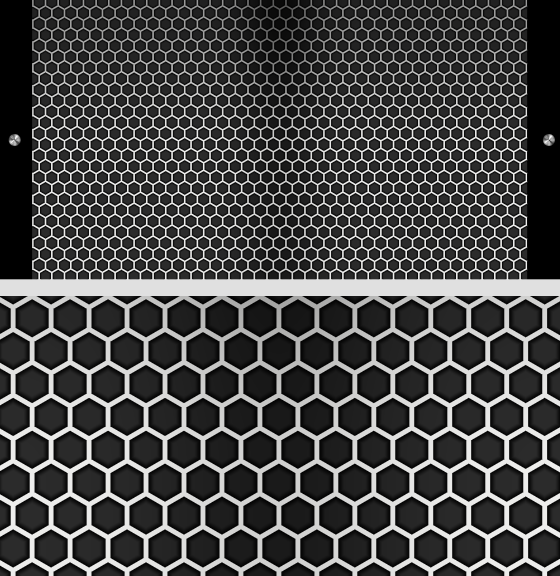
Top: the whole. Bottom: its middle third, enlarged.
This pattern is drawn by a Shadertoy shader. Its source:

```glsl
// Pale hexagonal mesh over a dark panel, with black side margins and two brushed metal screws.
#define PITCH 0.0452
#define WIRE_HALF 0.0029
#define MESH_CENTER vec2(-0.0013, 0.5227)
#define PANEL_HALF 0.884
#define SCREW_CENTER vec2(0.0065, 0.5)
#define SCREW_OFFSET 0.954
#define SCREW_RADIUS 0.0215
#define WIRE_COLOR vec3(0.93, 0.93, 0.925)
#define CELL_COLOR vec3(0.168)
#define SHADE_COLOR vec3(0.025)

// Distance from the nearest edge of a pointy-topped hexagonal grid
float hexEdge(vec2 p) {
    vec2 cell = PITCH * vec2(1.0, sqrt(3.0));
    vec2 a = p - cell * round(p / cell);
    vec2 b = p - cell * (floor(p / cell) + 0.5);
    vec2 q = abs(dot(a, a) < dot(b, b) ? a : b);
    return 0.5 * PITCH - max(q.x, dot(q, vec2(0.5, 0.5 * sqrt(3.0))));
}

// Coverage of a shape from its signed distance, negative inside
float cover(float d, float pixel) {
    return clamp(0.5 - d / pixel, 0.0, 1.0);
}

// Turned metal: angular glints, fine grooves and a dark rim
vec3 screwMetal(vec2 p) {
    float r = length(p) / SCREW_RADIUS;
    float angle = atan(p.y, p.x + 1e-5);
    float glint = 0.62 + 0.19 * cos(2.0 * angle - 1.8) + 0.15 * cos(5.0 * angle + 0.7);
    glint += 0.04 * cos(28.0 * r);
    return vec3(glint * mix(1.0, 0.6, smoothstep(0.72, 1.0, r)));
}

void mainImage(out vec4 fragColor, in vec2 fragCoord) {
    float pixel = 1.0 / iResolution.y;
    vec2 p = (fragCoord - vec2(0.5 * iResolution.x, 0.0)) * pixel;

    // Central shadow is deepest at the top
    float top = smoothstep(0.45, 1.0, p.y);
    float band = exp(-pow((p.x - MESH_CENTER.x) / 0.14, 2.0));
    float wireLight = mix(1.0, 0.65, top) * (1.0 - band * mix(0.12, 0.42, top));
    float cellLight = mix(1.0, 0.78, top) * (1.0 - band * mix(0.4, 0.7, top));

    // Recessed cells and the wire around them
    float edge = hexEdge(p - MESH_CENTER);
    float depth = smoothstep(WIRE_HALF, WIRE_HALF + 0.008, edge);
    vec3 mesh = mix(SHADE_COLOR, CELL_COLOR, depth) * cellLight;
    mesh = mix(mesh, WIRE_COLOR * wireLight, cover(edge - WIRE_HALF, pixel));
    vec3 color = mesh * cover(abs(p.x - MESH_CENTER.x) - PANEL_HALF, pixel);

    // One screw in each margin
    vec2 s = p - SCREW_CENTER;
    s.x -= SCREW_OFFSET * (s.x < 0.0 ? -1.0 : 1.0);
    color = mix(color, screwMetal(s), cover(length(s) - SCREW_RADIUS, pixel));

    // Thin light strip along the bottom
    color = mix(color, vec3(0.9), cover(p.y - 0.0024, pixel));
    fragColor = vec4(color, 1.0);
}
```
